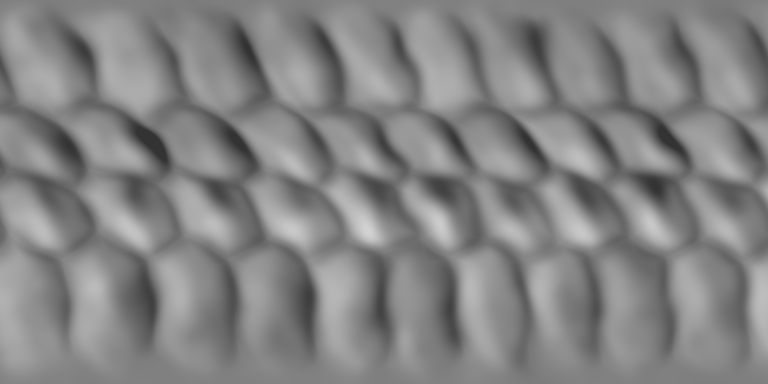
This pattern is drawn by a Shadertoy shader. Its source:

```glsl
#define PITCH 0.198       // spacing of bumps along a row
#define HALF_WIDTH 0.1    // half width of a bump
#define BLEND 3.6         // sharpness of the joins between bumps
#define EDGE 1.7          // squared radius where bumps fade to the margin
#define MARGIN_GREY 0.50
#define BASE_GREY 0.55
#define SIDE_LIGHT 0.14   // left to right falloff on a bump
#define SEAM_DEPTH 0.12
#define SEAM_SOFTNESS 5.0 // lower is wider
#define JITTER 0.014
#define BLOTCH 0.06       // strength of surface unevenness

// Per row: first centre x, centre y, half height, lean
const vec4 ROWS[4] = vec4[4](
    vec4(0.130, 0.825, 0.115, 0.35),
    vec4(0.090, 0.622, 0.092, 0.65),
    vec4(0.115, 0.448, 0.094, 0.45),
    vec4(0.065, 0.210, 0.135, 0.10));

// Per row: local position and strength of the raised ridge and the hollow
const vec3 RIDGES[4] = vec3[4](
    vec3(0.05, -0.45, 0.10), vec3(0.02, -0.45, 0.17),
    vec3(-0.20, -0.50, 0.15), vec3(-0.35, 0.15, 0.06));
const vec3 HOLLOWS[4] = vec3[4](
    vec3(0.90, 0.45, 0.13), vec3(0.90, 0.15, 0.22),
    vec3(0.22, 0.50, 0.24), vec3(0.90, 0.10, 0.09));

vec2 hash2(vec2 p) {
    vec3 q = fract(p.xyx * vec3(0.1031, 0.1030, 0.0973));
    q += dot(q, q.yzx + 33.33);
    return fract((q.xx + q.yz) * q.zy);
}

// Soft cellular noise: one signed blob per grid cell
float blotches(vec2 p) {
    vec2 cell = floor(p);
    float sum = 0.0;
    for (int j = -1; j <= 1; j++)
    for (int i = -1; i <= 1; i++) {
        vec2 id = cell + vec2(i, j);
        vec2 offset = id + hash2(id + 40.0) - p;
        float strength = hash2(id + 90.0).x * 2.0 - 1.0;
        sum += strength * exp(-5.0 * dot(offset, offset));
    }
    return sum;
}

// Uneven spacing: wider bumps on the left, tighter on the right
float spread(float k) {
    float a = k * 3.14159 / 9.0;
    return 0.05 * sin(a) + 0.02 * sin(2.0 * a);
}

float spot(vec2 q, vec2 centre, vec2 size) {
    vec2 d = (q - centre) / size;
    return exp(-dot(d, d));
}

// Relief shading of one bump in its own coordinates
float bumpShade(vec2 q, int row, vec2 rnd) {
    vec3 ridge = RIDGES[row], hollow = HOLLOWS[row];
    float shade = -SIDE_LIGHT * q.x / sqrt(1.0 + 0.3 * q.x * q.x);
    shade += ridge.z * spot(q, ridge.xy, vec2(0.36, 0.60));
    shade -= hollow.z * spot(q, hollow.xy, vec2(0.40, 0.58));
    shade += 0.015 * sin(6.0 * q.x + 2.5 * q.y + 6.28 * rnd.x);
    return BASE_GREY + shade * mix(0.8, 1.2, rnd.y) + 0.08 * (rnd.x - 0.5);
}

float relief(vec2 p) {
    float total = exp(-BLEND * EDGE);
    float shade = MARGIN_GREY * total;
    float nearest = 9.0, second = 9.0;
    for (int row = 0; row < 4; row++) {
        vec4 r = ROWS[row];
        for (int k = -1; k <= 10; k++) {
            vec2 rnd = hash2(vec2(k + 7, row * 5 + 3));
            vec2 centre = vec2(r.x + PITCH * float(k) + spread(float(k)), r.y);
            vec2 q = p - centre - JITTER * (rnd - 0.5);
            q.x += r.w * q.y;
            q /= vec2(HALF_WIDTH, r.z);
            float d = dot(q, q);
            float weight = exp(-BLEND * d);
            shade += weight * bumpShade(q, row, rnd);
            total += weight;
            second = min(second, max(nearest, d));
            nearest = min(nearest, d);
        }
    }
    // Wide rounded grooves where two bumps meet
    float gap = sqrt(second) - sqrt(nearest);
    float groove = exp(-SEAM_SOFTNESS * gap * gap);
    groove *= 1.0 - smoothstep(0.9, 2.2, nearest);
    return shade / total - SEAM_DEPTH * groove;
}

void mainImage(out vec4 fragColor, in vec2 fragCoord) {
    vec2 p = fragCoord / iResolution.y;

    // Slight wobble keeps outlines irregular
    vec2 wobble = 0.006 * sin(p.yx * vec2(31.0, 23.0) + 4.0 * sin(p * 9.0));
    float grey = relief(p + wobble);

    // Surface wear, calmer in the margins
    float body = smoothstep(0.0, 0.08, p.y) * smoothstep(1.0, 0.94, p.y);
    float wear = blotches(p * 7.0) + 0.5 * blotches(p * 16.0 + 5.0);
    grey += BLOTCH * wear * mix(0.3, 1.0, body);

    fragColor = vec4(vec3(clamp(grey, 0.2, 0.82)), 1.0);
}
```
